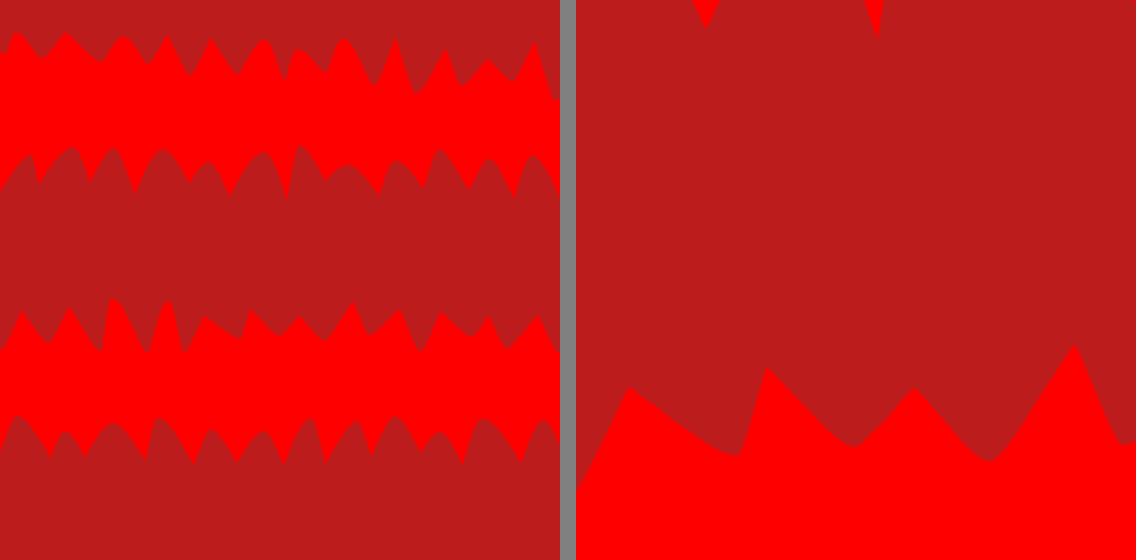
Left, the full canvas; right, a detail of the centre.
Write a Shadertoy shader that draws this background.

```glsl
#define BASE_COLOR vec3(0.74, 0.11, 0.11)
#define BAND_COLOR vec3(1.0, 0.0, 0.0)
#define TEETH 12.0          // teeth along each edge
#define BANDS 2             // red bands down the canvas
#define TOP_CENTER 0.794    // middle of the upper band
#define BAND_PITCH 0.478    // distance between bands
#define HALF_HEIGHT 0.102   // half the mean band height
#define TOOTH_DEPTH 0.062   // tip to notch
#define DEPTH_JITTER 0.036
#define SIDE_JITTER 0.74    // below 1 keeps the knots in order
#define TOP_TILT 0.045      // drop of the uppermost edge to the right
#define WOBBLE 0.0016       // roughness of the cut

vec3 hash32(vec2 p) {
    vec3 q = fract(vec3(p.xyx) * vec3(0.1031, 0.1030, 0.0973));
    q += dot(q, q.yxz + 33.33);
    return fract((q.xxy + q.yzz) * q.zyx);
}

// Tips and notches alternate: x = place, y = height, z = roundness
vec3 knot(float n, float edge) {
    vec3 h = hash32(vec2(n + 17.0, edge * 31.0 + 5.0));
    bool isTip = mod(n, 2.0) > 0.5;
    bool isUpper = mod(edge, 2.0) < 0.5;
    float x = n + (h.x - 0.5) * SIDE_JITTER;
    float y = (isTip ? 0.5 : -0.5) * TOOTH_DEPTH + (h.y - 0.5) * DEPTH_JITTER;
    float roundness;
    if (isUpper) roundness = isTip ? mix(0.04, 0.7, step(0.65, h.z)) : 0.18;
    else         roundness = isTip ? mix(0.25, 0.8, h.z) : 0.02;
    return vec3(x, y, roundness);
}

// Ramp from 0 to 1 whose start is blunted by radius r
float bluntRamp(float t, float r) {
    return (sqrt(t * t + r * r) - r) / (sqrt(1.0 + r * r) - r);
}

float roughness(float x, float edge) {
    float i = floor(x);
    float a = hash32(vec2(i + 101.0, edge + 71.0)).x;
    float b = hash32(vec2(i + 102.0, edge + 71.0)).x;
    return mix(a, b, x - i) - 0.5;
}

// Height of one jagged edge around its mean level
float jaggedEdge(float x, float edge) {
    float s = x * TEETH * 2.0;
    float n = floor(s);
    if (s < knot(n, edge).x) n -= 1.0;
    else if (s >= knot(n + 1.0, edge).x) n += 1.0;
    vec3 a = knot(n, edge);
    vec3 b = knot(n + 1.0, edge);
    float t = clamp((s - a.x) / (b.x - a.x), 0.0, 1.0);
    t = bluntRamp(1.0 - bluntRamp(1.0 - t, b.z), a.z);
    float y = mix(a.y, b.y, t);

    // The uppermost edge sinks and its teeth deepen to the right
    if (edge < 0.5) y = y * mix(0.55, 1.25, x) - TOP_TILT * (x - 0.5);
    return y + WOBBLE * roughness(x * 110.0, edge);
}

// Coverage of the area below an edge, softened by one pixel
float coverBelow(vec2 p, float level, float edge, float px) {
    float y = jaggedEdge(p.x, edge);
    float slope = (jaggedEdge(p.x + px, edge) - jaggedEdge(p.x - px, edge)) / (2.0 * px);
    float d = (level + y - p.y) / sqrt(1.0 + slope * slope);
    return clamp(0.5 + d / px, 0.0, 1.0);
}

void mainImage(out vec4 fragColor, in vec2 fragCoord) {
    vec2 p = fragCoord / iResolution.xy;
    float px = 1.0 / iResolution.y;

    float red = 0.0;
    for (int i = 0; i < BANDS; i++) {
        float band = float(i);
        float center = TOP_CENTER - band * BAND_PITCH;
        float upper = coverBelow(p, center + HALF_HEIGHT, band * 2.0, px);
        float lower = coverBelow(p, center - HALF_HEIGHT, band * 2.0 + 1.0, px);
        red = max(red, upper * (1.0 - lower));
    }
    fragColor = vec4(mix(BASE_COLOR, BAND_COLOR, red), 1.0);
}
```
